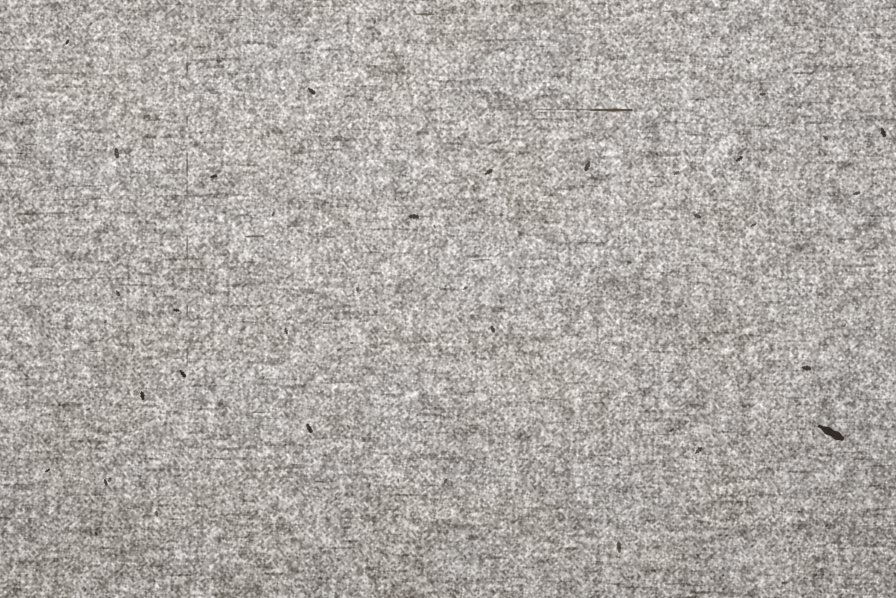
Give the GLSL for this texture, as a WebGL 2 fragment shader.

```glsl
#version 300 es
precision highp float;
// Undyed linen under soft light: fine lattice noise forms the uneven yarns,
// layered sines the plain weave, and a jittered cell scatter lays
// dark husks, specks and loose fibres over the cloth.

uniform vec2 u_resolution;
out vec4 fragColor;

const float PI = 3.14159265;
const float THREADS = 165.0;  // threads per canvas height
const vec3 HUSK = vec3(0.16, 0.13, 0.11);
const vec3 FIBRE = vec3(0.30, 0.27, 0.23);

float hash(vec2 p) {
    vec3 q = fract(p.xyx * 0.1031);
    q += dot(q, q.yzx + 33.33);
    return fract((q.x + q.y) * q.z);
}

// Smooth lattice noise, centred on zero.
float noise(vec2 p) {
    vec2 i = floor(p), f = fract(p);
    f = f * f * (3.0 - 2.0 * f);
    float low = mix(hash(i), hash(i + vec2(1, 0)), f.x);
    float high = mix(hash(i + vec2(0, 1)), hash(i + vec2(1, 1)), f.x);
    return mix(low, high, f.y) - 0.5;
}

vec2 rotate(vec2 p, float angle) {
    float c = cos(angle), s = sin(angle);
    return vec2(c * p.x + s * p.y, c * p.y - s * p.x);
}

// Coverage of a tapered, slightly ragged stroke; size = half length, half width.
float stroke(vec2 p, float angle, vec2 size, float soft) {
    p = rotate(p, angle);
    float t = clamp(p.x / size.x, -1.0, 1.0);
    float width = size.y * (1.0 - 0.4 * t * t + 0.2 * t + 0.15 * sin(t * 7.0 + angle * 5.0));
    float d = length(vec2(max(abs(p.x) - size.x, 0.0), p.y)) - width;
    return 1.0 - smoothstep(-soft, soft, d);
}

// One jittered stroke per cell, kept with the given chance.
float scatter(vec2 p, float cell, float chance, vec2 size, float spread, float seed, float soft) {
    vec2 home = floor(p / cell);
    float cover = 0.0;
    for (int y = -1; y <= 1; y++) {
        for (int x = -1; x <= 1; x++) {
            vec2 id = home + vec2(x, y);
            vec2 key = id + seed;
            if (hash(key) > chance) continue;
            vec2 jitter = vec2(hash(key + 17.3), hash(key + 41.7));
            float angle = spread * (hash(key + 63.1) - 0.5);
            float scale = mix(0.55, 1.2, hash(key + 89.9));
            float ink = mix(0.7, 1.0, hash(key + 113.5));
            vec2 offset = p - (id + jitter) * cell;
            cover = max(cover, ink * stroke(offset, angle, size * scale, soft));
        }
    }
    return cover;
}

// Brightness variation from yarns, weave and surface grain.
float cloth(vec2 p) {
    vec2 wobble = 0.0008 * vec2(sin(p.y * 31.0) + sin(p.y * 13.0 + p.x * 9.0),
                                sin(p.x * 27.0) + sin(p.x * 11.0 - p.y * 8.0));
    vec2 q = p + wobble;
    float weft = noise(q * vec2(62.0, 205.0));
    float warp = noise(q * vec2(205.0, 62.0) + 57.0);
    float grain = noise(rotate(p, 0.6) * 310.0 + 631.0);
    float bands = noise(q * vec2(10.0, 60.0) + 211.0);
    float stripes = noise(q * vec2(60.0, 9.0) + 307.0);
    float slub = smoothstep(0.2, 0.42, noise(q * vec2(24.0, 180.0) + 401.0));
    float weave = sin(PI * THREADS * q.x) * sin(PI * THREADS * q.y);
    return 0.18 * weft + 0.17 * warp + 0.33 * grain + 0.035 * bands
         + 0.035 * stripes + 0.05 * weave - 0.11 * slub;
}

// Light falling from above, fading to the corners.
float lighting(vec2 uv) {
    vec2 q = uv - vec2(0.45, 0.58);
    return 0.716 + 0.05 * (uv.y - 0.5) - 0.13 * dot(q, q);
}

void main() {
    vec2 uv = gl_FragCoord.xy / u_resolution;
    vec2 p = gl_FragCoord.xy / u_resolution.y;
    float soft = 0.85 / u_resolution.y;

    // Cloth, warmer in its shadows and in loose patches
    float tone = lighting(uv) + cloth(p);
    float warmth = 0.036 + 0.02 * noise(p * vec2(9.0, 14.0) + 503.0) + 0.04 * (0.68 - tone);
    vec3 color = tone - warmth * vec3(0.0, 0.5, 1.0);

    // Loose fibres along the threads, one long slub and a broken pulled warp
    float fibre = 0.5 * scatter(p, 0.07, 0.25, vec2(0.009, 0.0011), 0.12, 11.0, soft);
    fibre = max(fibre, 0.75 * scatter(p, 0.2, 0.28, vec2(0.016, 0.0015), 0.2, 29.0, soft));
    fibre = max(fibre, 0.5 * stroke(p - vec2(0.965, 0.817), 0.0, vec2(0.07, 0.0011), soft));
    fibre = max(fibre, 0.9 * stroke(p - vec2(1.02, 0.816), 0.0, vec2(0.036, 0.0022), soft));
    float pulled = stroke(p - vec2(0.313, 0.65), 0.5 * PI, vec2(0.26, 0.0014), soft);
    fibre = max(fibre, pulled * clamp(0.3 + 1.2 * noise(vec2(3.0, p.y * 70.0)), 0.0, 1.0));
    color = mix(color, FIBRE, fibre);

    // Husk flecks, fine specks and one large splinter
    float husk = scatter(p, 0.15, 0.34, vec2(0.0058, 0.0032), 4.0, 53.0, soft);
    husk = max(husk, 0.75 * scatter(p, 0.07, 0.12, vec2(0.0032, 0.002), 3.0, 71.0, soft));
    husk = max(husk, stroke(p - vec2(1.389, 0.277), -0.5, vec2(0.021, 0.0062), soft));
    color = mix(color, HUSK, 0.92 * husk);

    fragColor = vec4(clamp(color, 0.0, 1.0), 1.0);
}
```
